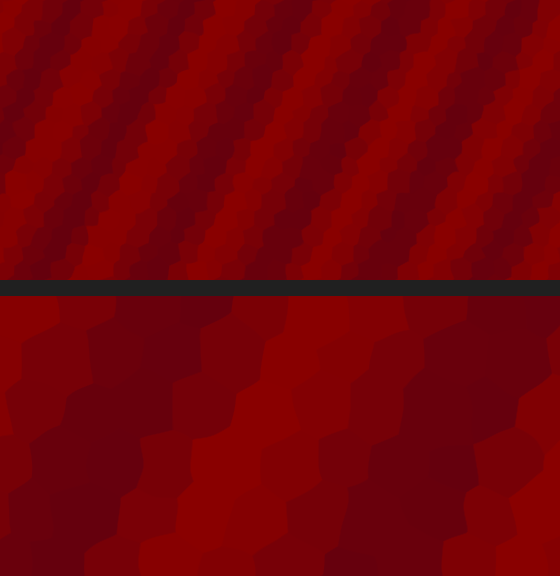
Top, the full canvas; bottom, a detail of the centre.
Write a WebGL 2 fragment shader that draws this background.

```glsl
#version 300 es
precision highp float;
// Five slanted bands of deep red, broken into flat pebble-like cells.
// Staggered rows of weighted Voronoi seeds, gently warped, give rounded
// honeycomb cells; each takes one tone from a cosine wave at its seed.

uniform vec2 u_resolution;
out vec4 outColor;

// Width and height of one cell, in canvas heights
const vec2 CELL = vec2(0.0685, 0.0625);

// Integer hash: three values from 0 to 1 for each cell
vec3 hash3(ivec2 cell) {
    uvec3 v = uvec3(uint(cell.x + 512), uint(cell.y + 512), 77u);
    v = v * 1664525u + 1013904223u;
    v += v.yzx * v.zxy;
    v ^= v >> 16u;
    v += v.yzx * v.zxy;
    return vec3(v >> 8u) / 16777216.0;
}

// Smooth two-channel value noise, from -0.5 to 0.5
vec2 noise2(vec2 p) {
    ivec2 i = ivec2(floor(p));
    vec2 f = smoothstep(0.0, 1.0, fract(p));
    vec2 low = mix(hash3(i).xy, hash3(i + ivec2(1, 0)).xy, f.x);
    vec2 high = mix(hash3(i + ivec2(0, 1)).xy, hash3(i + ivec2(1, 1)).xy, f.x);
    return mix(low, high, f.y) - 0.5;
}

// Band tone at a point in canvas heights: 0 is dark, 1 is bright
float bandTone(vec2 p) {
    float angle = 6.28319 * (p.x - 0.542 * p.y - 0.117) / 0.4;
    return 0.5 - 0.5 * cos(angle - 0.25 * cos(angle));
}

void main() {
    vec2 p = gl_FragCoord.xy / u_resolution.y;
    p += 0.012 * noise2(p * 26.0);
    float pixel = 1.0 / (CELL.y * u_resolution.y);
    ivec2 home = ivec2(floor(p / CELL));

    // Nearest two weighted seeds and their tones
    float nearest = 1e3, second = 1e3;
    float nearTone = 0.0, secondTone = 0.0;
    for (int j = -2; j <= 2; j++) {
        for (int i = -2; i <= 2; i++) {
            ivec2 cell = home + ivec2(i, j);
            vec3 rnd = hash3(cell);
            float stagger = 0.5 * float(cell.y & 1);
            vec2 jitter = 0.3 * (rnd.xy - 0.5);
            vec2 seed = (vec2(cell) + vec2(0.25 + stagger, 0.5) + jitter) * CELL;
            float d = length(p - seed) / CELL.y - 0.28 * rnd.z;
            float tone = bandTone(seed) + 0.06 * (rnd.z - 0.5);
            if (d < nearest) {
                second = nearest;
                secondTone = nearTone;
                nearest = d;
                nearTone = tone;
            } else if (d < second) {
                second = d;
                secondTone = tone;
            }
        }
    }

    // Smooth the cell edge, then colour the tone
    float edge = 0.5 - 0.5 * smoothstep(0.0, 1.5 * pixel, second - nearest);
    float tone = clamp(mix(nearTone, secondTone, edge), 0.0, 1.0);
    vec3 darkWine = vec3(0.395, 0.0, 0.052);
    vec3 brightRed = vec3(0.537, 0.0, 0.0);
    outColor = vec4(mix(darkWine, brightRed, tone), 1.0);
}
```
